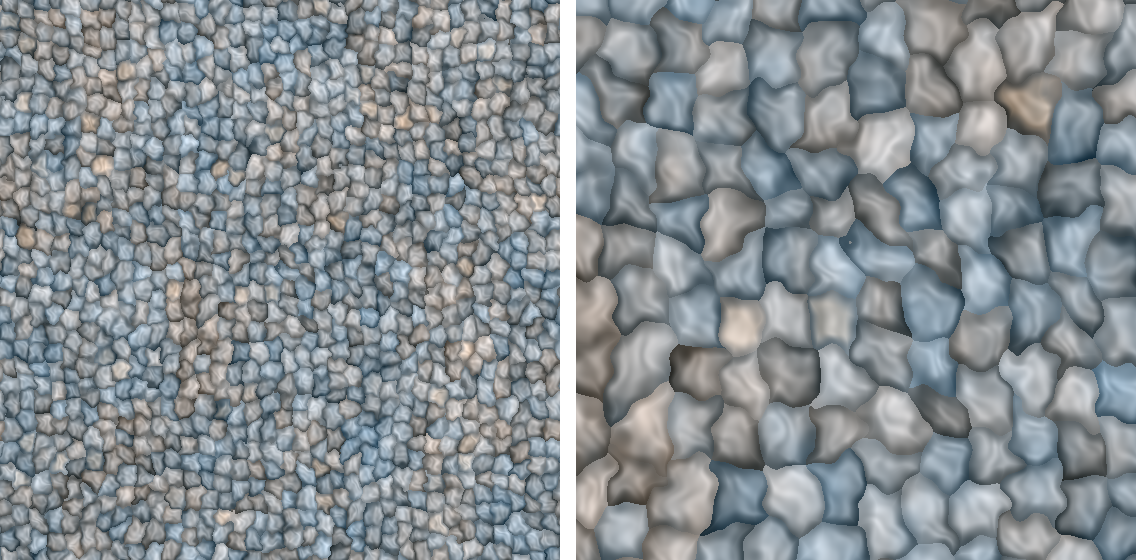
Left, the full canvas; right, a detail of the centre.
Give the GLSL for this texture, as a WebGL 1 fragment shader.

```glsl
precision highp float;
// Seamless grey-blue loop-pile carpet: upright columns of small tilted yarn loops.
uniform vec2 u_resolution;

const float TAU = 6.2831853;
const vec2 LOOPS = vec2(34.0, 30.0); // loops across and up the tile

vec3 hash3(vec2 p) {
  vec3 q = fract(p.xyx * vec3(0.1031, 0.1030, 0.0973));
  q += dot(q, q.yxz + 33.33);
  return fract((q.xxy + q.yzz) * q.zyx);
}

// Value noise that repeats after a whole number of cells.
float wrapNoise(vec2 uv, vec2 period) {
  vec2 p = uv * period;
  vec2 i = floor(p);
  vec2 f = p - i;
  f = f * f * (3.0 - 2.0 * f);
  float a = hash3(mod(i, period) + 57.0).x;
  float b = hash3(mod(i + vec2(1.0, 0.0), period) + 57.0).x;
  float c = hash3(mod(i + vec2(0.0, 1.0), period) + 57.0).x;
  float d = hash3(mod(i + 1.0, period) + 57.0).x;
  return mix(mix(a, b, f.x), mix(c, d, f.x), f.y);
}

// Nearest loop: returns the distance to its border, its local position and its seed.
float nearestLoop(vec2 p, out vec2 local, out vec2 seed) {
  float first = 9.0;
  float second = 9.0;
  local = vec2(0.0);
  seed = vec2(0.0);
  for (int i = -1; i <= 1; i++) {
    float column = floor(p.x) + float(i);
    float shift = 0.7 * hash3(vec2(mod(column, LOOPS.x), 91.0)).x;
    float row = floor(p.y + shift);
    for (int j = -1; j <= 1; j++) {
      vec2 cell = vec2(column, row + float(j));
      vec2 id = mod(cell, LOOPS);
      vec3 h = hash3(id + 7.0);
      vec2 center = cell + 0.5 + (h.xy - 0.5) * vec2(0.42, 0.62);
      vec2 d = p + vec2(0.0, shift) - center;
      float tilt = (h.z - 0.6) * 1.3;
      float c = cos(tilt);
      float s = sin(tilt);
      d = vec2(c * d.x - s * d.y, s * d.x + c * d.y);
      float dist = length(d * vec2(1.12, 0.88));
      if (dist < first) {
        second = first;
        first = dist;
        local = d;
        seed = id;
      } else {
        second = min(second, dist);
      }
    }
  }
  return second - first;
}

void main() {
  vec2 uv = gl_FragCoord.xy / u_resolution;

  // Uneven rows and columns, with rough yarn outlines.
  vec2 bend = 0.005 * sin(TAU * (uv.yx * vec2(3.0, 2.0) + uv * vec2(1.0, 2.0)))
            + 0.002 * sin(TAU * (uv.yx * vec2(11.0, 9.0) + uv * vec2(4.0, 5.0)));
  vec2 fray = vec2(wrapNoise(uv, vec2(90.0)), wrapNoise(uv + 0.37, vec2(90.0))) - 0.5;
  vec2 p = (uv + bend) * LOOPS + 0.32 * fray;

  vec2 local;
  vec2 seed;
  float border = nearestLoop(p, local, seed);
  vec3 look = hash3(seed + 131.0);
  vec3 yarn = hash3(seed + 263.0);

  // Round body, dark gap, side light and twisted fibres.
  float body = smoothstep(0.0, 0.5, border);
  float angle = 1.4 + (look.y - 0.5) * 3.6;
  float light = dot(local, vec2(cos(angle), sin(angle)));
  float twist = sin(local.x * 17.0 + local.y * 7.0 + 2.0 * sin(local.y * 6.0 + yarn.x * TAU) + look.z * TAU);
  float mottle = wrapNoise(uv, vec2(150.0, 110.0)) - 0.5;
  float broad = wrapNoise(uv, vec2(5.0)) + wrapNoise(uv, vec2(11.0, 9.0)) - 1.0;

  float tone = 0.18 + 0.54 * body + 0.36 * (look.x - 0.5) + 0.4 * light
             + 0.08 * twist * body + 0.28 * mottle + 0.1 * broad;
  vec3 color = mix(vec3(0.29, 0.33, 0.35), vec3(0.80, 0.82, 0.84), clamp(tone, -0.35, 1.25));

  // Blue and warm yarns.
  float blueness = 1.3 * (yarn.y - 0.5) + 0.9 * (wrapNoise(uv + 0.21, vec2(7.0)) - 0.5)
                 + 0.7 * (wrapNoise(uv, vec2(64.0, 48.0)) - 0.5);
  color += vec3(-0.065, 0.0, 0.05) * blueness;
  color += vec3(0.07, 0.02, -0.03) * smoothstep(0.93, 0.98, yarn.z) * body;

  gl_FragColor = vec4(color, 1.0);
}
```
